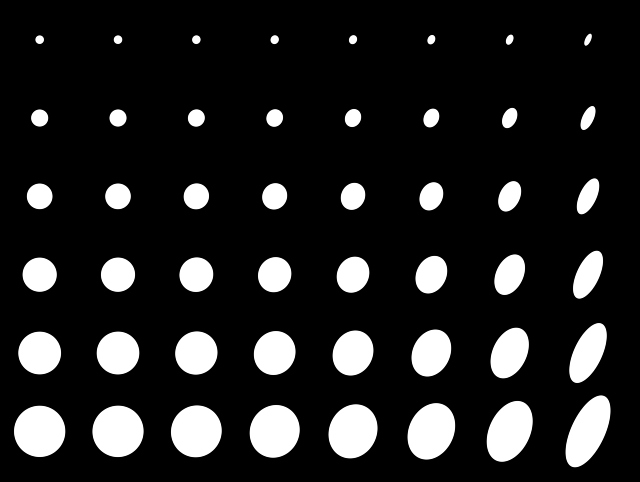
Give the GLSL for this pattern, as a WebGL 1 fragment shader.

```glsl
precision highp float;
// Grid of white ellipses on black: size grows down the rows, eccentricity across the columns.

uniform vec2 u_resolution;

// First-order signed distance to an axis-aligned ellipse.
float ellipseDistance(vec2 p, vec2 radii) {
  float k = length(p / radii);
  float slope = length(p / (radii * radii));
  return (k - 1.0) * max(k, 1e-4) / max(slope, 1e-4);
}

void main() {
  // Canvas widths, measured from the top left corner.
  vec2 p = vec2(gl_FragCoord.x, u_resolution.y - gl_FragCoord.y) / u_resolution.x;
  float pixel = 1.0 / u_resolution.x;

  // Nearest of the 8 by 6 cell centres.
  float spacing = 0.1224;
  vec2 cell = clamp(floor((p - 0.062) / spacing + 0.5), vec2(0.0), vec2(7.0, 5.0));
  vec2 local = p - 0.062 - cell * spacing;
  local.y = -local.y;

  // Stretch at constant area along an axis leaning to the right.
  float radius = 0.00668 * (cell.y + 1.0);
  float eccentricity = 0.9 * cell.x / 7.0;
  float stretch = pow(1.0 - eccentricity * eccentricity, -0.25);
  vec2 radii = radius * vec2(stretch, 1.0 / stretch);
  float tilt = radians(65.0);
  vec2 axis = vec2(cos(tilt), sin(tilt));
  vec2 aligned = vec2(dot(local, axis), dot(local, vec2(-axis.y, axis.x)));

  float d = ellipseDistance(aligned, radii);
  float coverage = 1.0 - smoothstep(-0.6 * pixel, 0.6 * pixel, d);
  gl_FragColor = vec4(vec3(coverage), 1.0);
}
```
